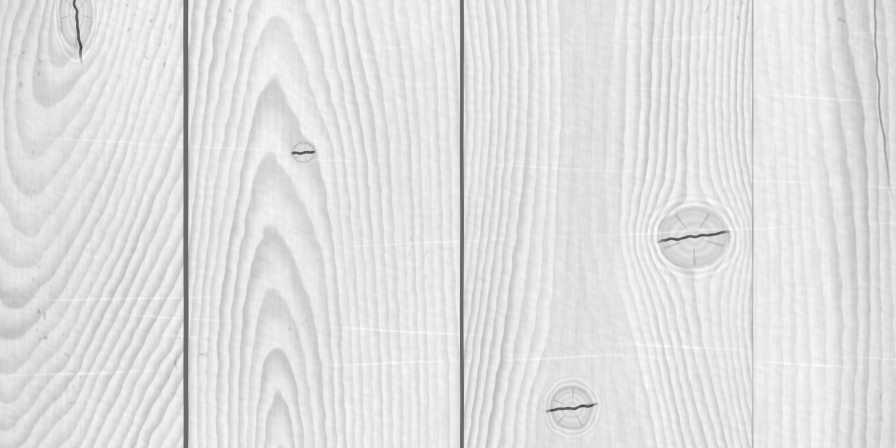
This texture is drawn by a Shadertoy shader. Its source:

```glsl
// Four whitewashed pine boards with vertical grain, knots, cracks and dark gaps.
// Each board has a scalar field whose level lines are growth rings; knots bend
// that field like stones in a stream, and gradient noise adds fibres and wear.

// Knots: centre x, centre y, radius, height / width
const vec4 KNOTS[4] = vec4[4](
    vec4(0.170, 0.97, 0.034, 2.2), vec4(0.677, 0.66, 0.024, 0.9),
    vec4(1.548, 0.47, 0.074, 0.86), vec4(1.276, 0.09, 0.044, 1.05));

vec2 hash2(vec2 p) {
    p = vec2(dot(p, vec2(127.1, 311.7)), dot(p, vec2(269.5, 183.3)));
    return fract(sin(p) * 43758.5);
}

// Gradient noise, roughly -0.7 to 0.7
float noise(vec2 p) {
    vec2 i = floor(p), f = p - i, e = vec2(1, 0);
    vec2 u = f * f * f * (f * (f * 6.0 - 15.0) + 10.0);
    float a = dot(hash2(i) * 2.0 - 1.0, f);
    float b = dot(hash2(i + e) * 2.0 - 1.0, f - e);
    float c = dot(hash2(i + e.yx) * 2.0 - 1.0, f - e.yx);
    float d = dot(hash2(i + 1.0) * 2.0 - 1.0, f - 1.0);
    return mix(mix(a, b, u.x), mix(c, d, u.x), u.y);
}

float boardAt(float x) { return step(0.417, x) + step(1.031, x) + step(1.68, x); }

// Half width of the plain strip in the third board, narrowest near the top
float heartWidth(float y) { return 0.055 + 0.16 * (y - 0.72) * (y - 0.72); }

// Growth ring number; its level lines are the grain
float ringPhase(vec2 p, float board) {
    for (int i = 0; i < 4; i++) {
        vec4 k = KNOTS[i];
        vec2 q = p - k.xy;
        float r = length(q / vec2(1, k.w)) / k.z;
        if (boardAt(k.x) == board) p.x -= q.x / max(r * r, 1.0);
    }
    float g;
    if (board < 0.5) {           // skewed ovals hanging from the top knot
        vec2 q = p - vec2(0.17, 0.97);
        g = 42.0 * length(vec2(q.x - 0.25 * q.y, q.y * 0.3));
    } else if (board < 1.5) {    // tall nested arches
        g = 48.0 * length(vec2(p.x - 0.63, (p.y + 0.1) / 6.0));
    } else if (board < 2.5) {    // straight grain either side of the plain strip
        float d = abs(p.x - 1.315) - heartWidth(p.y);
        g = 34.0 * d + 50.0 * max(d, 0.0) * max(d, 0.0);
    } else {
        g = 32.0 * (p.x + 0.04 * p.y * p.y);
    }
    return g + 1.3 * noise(p * vec2(8, 1.6) + board * 7.0)
             + 0.22 * noise(p * vec2(20, 24));
}

void mainImage(out vec4 fragColor, in vec2 fragCoord) {
    float px = 1.0 / iResolution.y;
    vec2 p = fragCoord * px;
    float board = boardAt(p.x);

    // Growth rings: slow darkening, then a sharp return to light
    float phase = ringPhase(p, board);
    float blur = fwidth(phase);
    float t = fract(phase);
    float ring = smoothstep(0.15, 0.85, t) * (1.0 - smoothstep(0.88 - min(blur, 0.4) * 0.5, 1.0, t));
    float strength = 0.07 + 0.08 * hash2(vec2(floor(phase), board)).x;
    strength *= 1.0 - smoothstep(0.45, 1.0, blur);
    strength *= 0.85 + 0.7 * noise(p * vec2(5, 2) + 3.0);
    if (board == 1.0) strength *= mix(1.0, 0.6, smoothstep(0.65, 0.95, p.x));
    if (board == 3.0) strength *= smoothstep(1.6, 1.95, p.x);

    // Board tone and the smooth heart strip
    float tone = 0.935 + 0.04 * noise(p * vec2(4, 1.3) + board * 5.0);
    if (board == 0.0) tone -= 0.04 * smoothstep(0.35, 0.0, p.x);
    if (board == 3.0) tone -= 0.05 * smoothstep(1.82, 1.9, p.x + 0.03 * noise(p * 5.0));
    if (board == 2.0) {
        float w = heartWidth(p.y);
        float heart = 1.0 - smoothstep(w - 0.02, w + 0.015, abs(p.x - 1.315));
        tone -= 0.05 * heart;
        strength *= 1.0 - 0.8 * heart;
    }
    tone -= ring * strength;

    // Fibres, slanted saw marks and pitted flecks
    tone += 0.035 * noise(p * vec2(110, 9)) + 0.025 * noise(p * vec2(170, 60));
    tone += 0.035 * noise(vec2(p.x * 35.0, (p.y + 0.35 * p.x) * 95.0));
    tone -= 0.12 * smoothstep(0.25, 0.5, noise(p * vec2(75, 55)))
                 * smoothstep(0.12, 0.4, noise(p * vec2(7, 2.5) + 9.0));

    // Knots: shaded face, rim, rings around it and a jagged split
    for (int i = 0; i < 4; i++) {
        vec4 k = KNOTS[i];
        if (boardAt(k.x) != board) continue;
        vec2 q = p - k.xy;
        float r = length(q / vec2(1, k.w)) / k.z + 0.12 * noise(p * 35.0);
        float face = 1.0 - smoothstep(0.9, 1.05, r);
        tone = mix(tone, 0.86 + 0.025 * sin(r * 22.0) + 0.03 * noise(p * 60.0), face);
        tone -= 0.10 * exp(-pow((r - 1.0) / 0.11, 2.0));
        tone -= 0.04 * sin(r * 26.0) * smoothstep(1.0, 1.15, r) * smoothstep(1.75, 1.2, r);
        float spoke = smoothstep(0.93, 1.0, cos(atan(q.y, q.x) * 5.0 + k.x * 9.0));
        tone -= 0.09 * spoke * face * smoothstep(0.15, 0.5, r);
        vec2 s = k.w > 1.5 ? vec2(q.y, q.x + 0.12 * q.y) : q - vec2(0, 0.12 * q.x);
        float split = abs(s.y + 0.009 * noise(vec2(s.x * 45.0, k.x * 10.0)));
        float ends = 1.0 - smoothstep(0.6, 0.95, abs(s.x) / (k.z * max(k.w * 1.7, 1.0)) * (k.w > 1.5 ? 1.0 : 1.15));
        tone -= 0.5 * ends * (1.0 - smoothstep(0.0012, 0.0025 + px, split));
    }

    // Long crack near the right side
    float crack = abs(p.x - 1.953 - 0.2 * (1.0 - p.y) * (1.0 - p.y) - 0.006 * noise(p.yy * 14.0));
    tone -= 0.25 * (1.0 - smoothstep(0.0005, 0.002 + px, crack)) * smoothstep(0.5, 0.75, p.y);

    // Pale scratches across the boards
    for (float i = 0.0; i < 9.0; i++) {
        vec2 h = hash2(vec2(i, 4.7));
        float d = abs(p.y - h.x - (h.y - 0.5) * 0.12 * p.x - 0.005 * noise(p.xx * 4.0 + i));
        float wear = smoothstep(-0.05, 0.35, noise(vec2(p.x * 3.0, i * 3.3)));
        tone += 0.05 * wear * (1.0 - smoothstep(0.0, 0.002 + px, d));
    }

    // Gaps: two dark, one a faint seam; each with a soft bevel
    for (int i = 0; i < 3; i++) {
        float x = vec3(0.415, 1.031, 1.68)[i], halfWidth = vec3(0.0052, 0.0038, 0.0016)[i];
        float d = abs(p.x - x + 0.0015 * noise(vec2(float(i), p.y * 5.0)));
        float depth = i < 2 ? 1.0 : 0.4 + 0.3 * noise(vec2(p.y * 9.0, 2.3));
        tone -= 0.06 * depth * exp(-d / 0.008);
        tone = mix(tone, 0.41, depth * (1.0 - smoothstep(halfWidth - 0.5 * px, halfWidth + 0.7 * px, d)));
    }

    fragColor = vec4(vec3(clamp(tone, 0.0, 0.975)), 1.0);
}
```
